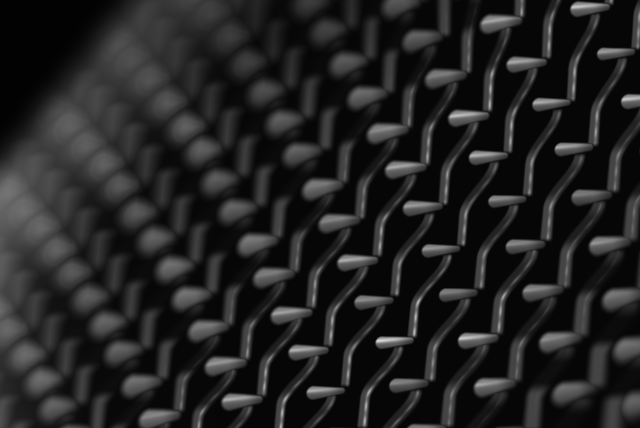
Give the GLSL for this pattern, as a Shadertoy shader.

```glsl
float hash(vec2 c) {
    return fract(sin(dot(c, vec2(41.7, 289.3))) * 4375.5);
}

float cover(float dist, float blur) {
    return 1.0 - smoothstep(-blur, blur, dist);
}

float ridge(float x, float width) {
    return exp(-x * x / (width * width));
}

// Position of a mesh knot on the bent sheet, y pointing down
vec2 knotPosition(vec2 c) {
    float bow = 0.02 / (1.0 + exp(-2.0 * c.x - 1.0));
    float uv = c.x * c.y, vv = c.y * c.y;
    return vec2(7.12 + 0.8 * c.x + 0.22 * c.y + 0.004 * uv - bow * vv,
                2.35 - 0.58 * c.x + 0.57 * c.y + 0.02 * uv + 0.012 * vv);
}

// Newton steps invert the bend
vec2 meshCoordinate(vec2 p) {
    vec2 c = vec2(-2.0, -4.0);
    const float e = 0.02;
    for (int i = 0; i < 7; i++) {
        vec2 at = knotPosition(c);
        mat2 slope = mat2((knotPosition(c + vec2(e, 0.0)) - at) / e,
                          (knotPosition(c + vec2(0.0, e)) - at) / e);
        c += inverse(slope) * (p - at);
    }
    return c;
}

// Rounded crown of a wire, thinning and darkening to the right
float crown(vec2 q, float defocus, float near, float blur, float focus, float seed) {
    q.y += mix(0.22, 0.08, focus) * q.x;
    float halfLength = mix(0.17, 0.08, smoothstep(1.0, 3.6, defocus - near));
    float radius = 0.06 + 0.024 * defocus;
    float h = clamp(q.x / halfLength, -1.0, 1.0);
    float dist = length(q - vec2(h * halfLength, 0.0)) - radius * (0.9 - 0.3 * h);
    float shade = 0.31 + 0.08 * seed - 0.12 * clamp(q.y / radius, -1.0, 1.0);
    shade *= 1.0 - 0.5 * smoothstep(-0.02, 0.24, q.x);
    shade += focus * (0.1 + 0.3 * seed) * ridge(q.y + 0.4 * radius, 0.025) * (0.7 - 0.3 * h);
    shade += 0.04 * smoothstep(2.5, 3.5, defocus) * ridge(dist + 0.03, 0.025);
    return shade * cover(dist, blur);
}

// S-shaped wire: upright below, swinging over to the stem of the next crown
float wire(vec2 p, vec2 low, vec2 top, float defocus, float near, float blur, float focus, float seed) {
    vec2 span = top - low;
    float t = (p.y - low.y) / span.y;
    float k = clamp(t, 0.0, 1.0);
    float s = clamp((k - 0.35) / 0.65, 0.0, 1.0);
    float center = low.x + span.x * (0.2 * k + 0.8 * s * s * (3.0 - 2.0 * s));
    float slope = span.x * (0.2 + 7.38 * s * (1.0 - s)) / span.y;
    float off = (p.x - center) / sqrt(1.0 + slope * slope);
    float soft = 0.7 * blur / abs(span.y) + 0.02;
    float ends = smoothstep(-soft, soft, t) * cover(t - 1.0, soft);

    // Lit upright, shaded bend, grey stem
    float bend = smoothstep(0.42, 0.58, t);
    float stem = smoothstep(0.78, 0.95, t);
    float shade = mix(0.24, mix(0.02, 0.11, focus), bend) + stem * mix(0.11, 0.08, focus);
    float radius = 0.05 + 0.009 * defocus + 0.012 * near;
    float body = shade * cover(abs(off) - radius, blur);
    float sparkle = 0.7 + 0.3 * sin(34.0 * t + 6.3 * seed);
    float glint = focus * ridge(off - 0.022, 0.017) * mix(0.36, 0.2, bend);
    return ends * (body + glint * sparkle * (0.7 + 0.6 * seed));
}

void mainImage(out vec4 fragColor, in vec2 fragCoord) {
    vec2 p = vec2(fragCoord.x, iResolution.y - fragCoord.y) * 5.12 / iResolution.y;

    // Depth runs diagonally through the narrow plane of focus
    float depth = dot(p - vec2(3.3, 4.9), vec2(0.786, 0.619));
    float defocus = abs(depth - 0.5);
    float near = max(depth - 0.5, 0.0);
    float d2 = defocus * defocus;
    float blur = 0.016 + 0.009 * d2 + 0.0003 * d2 * d2;
    float focus = 1.0 - smoothstep(0.6, 2.1, defocus);

    // Brightest strand among nearby cells
    vec2 cell = round(meshCoordinate(p));
    float strands = 0.0;
    for (int j = -2; j <= 2; j++) {
        for (int i = -1; i <= 1; i++) {
            vec2 id = cell + vec2(float(i), float(j));
            vec2 knot = knotPosition(id);
            vec2 next = knotPosition(id + vec2(1.0, -1.0));
            float seed = hash(id);
            vec2 jitter = 0.04 * (vec2(seed, hash(id + 7.0)) - 0.5);
            float w = wire(p, knot + vec2(0.21, -0.06), next + vec2(0.05, 0.06),
                           defocus, near, blur, focus, seed);
            float c = crown(p - knot - jitter, defocus, near, blur, focus, seed);
            strands = max(strands, max(w, c));
        }
    }

    // Light falls off toward the far upper side
    float far = 1.0 - smoothstep(-3.0, -0.8, depth);
    strands *= 1.0 - far * mix(0.5, 0.12, smoothstep(0.2, 1.6, p.y));

    // Pale veil where the sheet turns away, black beyond its edge
    float sheet = smoothstep(-4.75, -4.15, depth);
    float veil = 0.17 * (1.0 - smoothstep(-4.2, -2.8, depth));
    veil += 0.14 * exp(-2.2 * p.x) * smoothstep(1.2, 2.5, p.y);
    float light = 0.025 + sheet * (strands * (1.0 - 1.8 * veil) + veil);
    light *= mix(0.3, 1.0, sheet);

    fragColor = vec4(vec3(clamp(light, 0.0, 1.0)), 1.0);
}
```
